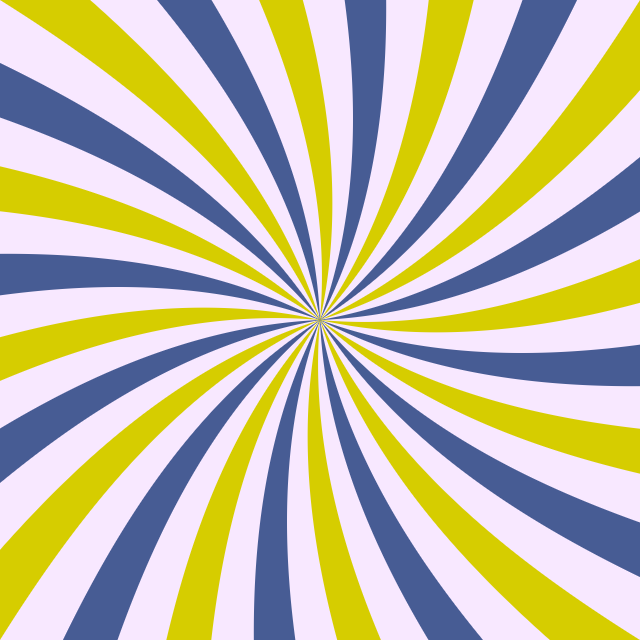
This background is drawn by a WebGL 1 fragment shader. Its source:

```glsl
precision highp float;
// Twirled sunburst: yellow and blue rays alternate on a pale lilac ground.
// Each ray is a repeated angular band whose angle turns with the radius;
// the turn slows quadratically outward, bending the rays into soft arcs.

uniform vec2 u_resolution;

#define RAY_PAIRS 12.0      // yellow + blue pairs around the circle
#define RAY_SHARE 0.25      // part of each pair covered by one ray
#define START_ANGLE 2.0054  // angle of a yellow edge at the centre, radians
#define TWIRL 0.6688        // turn per unit of radius, radians
#define TWIRL_EASE 0.2443   // how much the turn slows with radius squared
#define LILAC vec3(0.973, 0.910, 1.0)
#define YELLOW vec3(0.839, 0.804, 0.0)
#define BLUE vec3(0.278, 0.361, 0.580)

const float TAU = 6.2831853;

// Smooth coverage of the ray centred at the given phase of the pair.
float rayCoverage(float phase, float centre, float arcLength, float pixel) {
  float offset = abs(fract(phase - centre + 0.5) - 0.5);
  float inside = (0.5 * RAY_SHARE - offset) * arcLength;
  return clamp(inside / pixel + 0.5, 0.0, 1.0);
}

void main() {
  float pixel = 1.0 / min(u_resolution.x, u_resolution.y);
  vec2 p = (gl_FragCoord.xy - 0.5 * u_resolution) * pixel;
  float radius = length(p);
  float angle = atan(p.y, p.x + 1e-6);

  // Angular phase, undone by the twirl
  float turn = START_ANGLE + radius * (TWIRL - TWIRL_EASE * radius);
  float phase = (turn - angle) * RAY_PAIRS / TAU;

  // Length of one pair across the slanted rays, for even edge smoothing
  float slant = radius * (TWIRL - 2.0 * TWIRL_EASE * radius);
  float arcLength = TAU * radius / (RAY_PAIRS * sqrt(1.0 + slant * slant));

  // Rays over the ground
  float yellow = rayCoverage(phase, 0.5 * RAY_SHARE, arcLength, pixel);
  float blue = rayCoverage(phase, 0.5 + 0.5 * RAY_SHARE, arcLength, pixel);
  vec3 color = LILAC + yellow * (YELLOW - LILAC) + blue * (BLUE - LILAC);
  gl_FragColor = vec4(color, 1.0);
}
```
